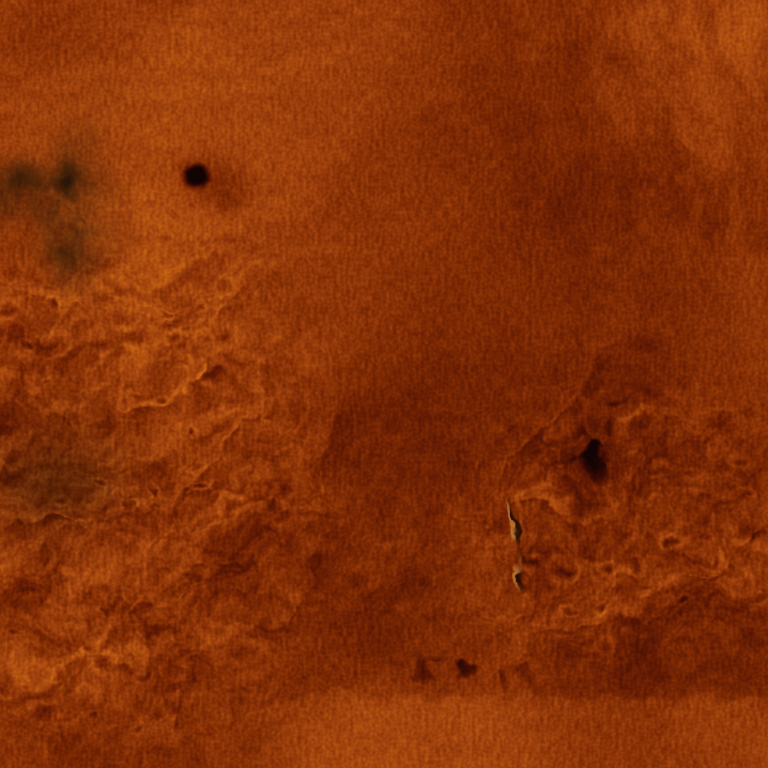
Give the GLSL for this texture, as a WebGL 1 fragment shader.

```glsl
precision highp float;
// Polished burl wood: broad amber light and shade, embossed swirling figure,
// clustered ringed eyes, dark knots, a sooty stain and a fine woven grain.
// Gradient noise builds one tone value, which a warm colour curve then tints.
uniform vec2 u_resolution;

#define BASE_TONE 0.513
#define BROAD_CONTRAST 0.10
#define FIGURE_SCALE 15.0
#define FIGURE_RELIEF 0.42
#define FIGURE_SHADE 0.085
#define SWIRL_CONTRAST 0.028
#define EYE_CELLS 21.0
#define EYE_SHARE 0.72
#define EYE_DEPTH 0.17
#define STREAK_CONTRAST 0.11
#define GRAIN_SCALE 215.0
#define GRAIN_CONTRAST 0.085

vec2 hash2(vec2 cell) {
  vec3 h = fract(cell.xyx * vec3(0.1031, 0.1030, 0.0973));
  h += dot(h, h.yzx + 33.33);
  return fract((h.xx + h.yz) * h.zy);
}

float cornerSlope(vec2 cell, vec2 offset) {
  float angle = 6.2832 * hash2(cell).x;
  return dot(vec2(cos(angle), sin(angle)), offset);
}

float gradientNoise(vec2 p) {
  vec2 i = floor(p), f = fract(p);
  vec2 u = f * f * f * (f * (f * 6.0 - 15.0) + 10.0);
  vec2 e = vec2(1.0, 0.0);
  return mix(mix(cornerSlope(i, f), cornerSlope(i + e, f - e), u.x),
             mix(cornerSlope(i + e.yx, f - e.yx), cornerSlope(i + 1.0, f - 1.0), u.x), u.y);
}

float fbm(vec2 p) {
  float sum = 0.0, weight = 1.0;
  for (int i = 0; i < 4; i++) {
    sum += weight * gradientNoise(p);
    p = mat2(1.6, 1.2, -1.2, 1.6) * p + 7.3;
    weight *= 0.5;
  }
  return sum;
}

// Soft elliptical patch
float patchAt(vec2 p, vec2 centre, vec2 radius) {
  vec2 q = (p - centre) / radius;
  return exp(-dot(q, q));
}

// Height of the swirling figure: rough lumps crossed by sharp seams
float figureHeight(vec2 p) {
  float seam = 1.0 - abs(gradientNoise(p * FIGURE_SCALE * 0.5 + 31.0));
  return fbm(p * FIGURE_SCALE) + 0.5 * pow(seam, 10.0);
}

// Scattered eyes: a dark core inside a paler ring
float burlEyes(vec2 p) {
  vec2 cell = floor(p);
  float sum = 0.0;
  for (int y = -1; y <= 1; y++) {
    for (int x = -1; x <= 1; x++) {
      vec2 id = cell + vec2(float(x), float(y));
      vec2 place = hash2(id + 40.0), kind = hash2(id + 90.0);
      float r = mix(0.16, 0.5, kind.x * kind.x);
      float d = length((p - id - 0.15 - 0.7 * place) * vec2(0.85, 1.15));
      float ring = (d - r) / (0.3 * r);
      float eye = 0.4 * exp(-ring * ring) - 1.0 + smoothstep(0.0, r * 0.9, d);
      sum += eye * step(kind.y, EYE_SHARE);
    }
  }
  return sum;
}

void main() {
  vec2 p = gl_FragCoord.xy / u_resolution;
  vec2 drift = vec2(fbm(p * 6.0 + 3.0), fbm(p * 6.0 + 57.0));
  vec2 ripple = vec2(fbm(p * 24.0 + 13.0), fbm(p * 24.0 + 67.0));
  vec2 w = p + 0.04 * drift;

  // Broad light and shade
  float tone = BASE_TONE + BROAD_CONTRAST * fbm(p * 3.0 + 11.0);
  tone += 0.13 * patchAt(w, vec2(0.22, 0.83), vec2(0.34, 0.27));
  tone += 0.09 * patchAt(w, vec2(0.95, 0.92), vec2(0.16, 0.16));
  tone -= 0.06 * patchAt(w, vec2(0.62, 0.47), vec2(0.30, 0.16));
  tone -= 0.05 * patchAt(w, vec2(0.76, 0.76), vec2(0.15, 0.24));
  tone -= 0.13 * patchAt(w, vec2(0.95, 0.15), vec2(0.20, 0.07));
  tone -= 0.06 * patchAt(w, vec2(0.48, 0.18), vec2(0.13, 0.08));
  float strip = smoothstep(0.10, 0.085, p.y + 0.02 * ripple.y) * smoothstep(0.30, 0.45, w.x);
  tone += 0.085 * strip;

  // Burl figure, strongest in the two lower clusters
  float burl = patchAt(w, vec2(0.16, 0.36), vec2(0.30, 0.36))
             + patchAt(w, vec2(0.83, 0.31), vec2(0.22, 0.20));
  burl = smoothstep(0.15, 0.75, burl) * (1.0 - 0.7 * strip);
  vec2 curl = w + 0.012 * ripple;
  float height = figureHeight(curl);
  float relief = figureHeight(curl + vec2(-0.003, 0.005)) - height;
  tone -= FIGURE_RELIEF * clamp(relief, -0.28, 0.28) * mix(0.14, 1.0, burl);
  tone += FIGURE_SHADE * fbm(curl * FIGURE_SCALE * 0.8 + 19.0) * mix(0.2, 1.0, burl);
  tone += SWIRL_CONTRAST * sin(30.0 * fbm(curl * 4.5 + 41.0)) * burl;
  float clusters = smoothstep(-0.25, 0.2, gradientNoise(p * 6.0 + 23.0));
  tone += EYE_DEPTH * burl * clusters * burlEyes((p + 0.012 * drift + 0.012 * ripple) * EYE_CELLS);

  // Upright flame on the right, faint level lines at upper left
  float flame = fbm(vec2(w.x * 24.0 + w.y * 5.0, w.y * 8.0));
  tone += STREAK_CONTRAST * flame * smoothstep(0.5, 0.9, p.x) * smoothstep(0.45, 0.8, p.y);
  tone += 0.035 * fbm(vec2(w.x * 6.0, w.y * 55.0)) * smoothstep(0.6, 0.2, p.x) * smoothstep(0.65, 0.9, p.y);

  // Knot hole with a dim halo, and a broken chain of dark pits
  float broken = smoothstep(-0.05, 0.3, gradientNoise(curl * 36.0 + 5.0));
  float knot = smoothstep(0.021, 0.006, length(p - vec2(0.255, 0.77) + 0.006 * ripple));
  knot += 0.25 * patchAt(curl, vec2(0.27, 0.77), vec2(0.035, 0.025));
  float bend = 0.35 * (p.y - 0.42);
  knot += (0.25 + broken) * patchAt(curl - vec2(bend, 0.0), vec2(0.785, 0.43), vec2(0.024, 0.075));
  knot += 0.7 * broken * patchAt(curl, vec2(0.60, 0.115), vec2(0.08, 0.018));
  tone = mix(tone, 0.07, clamp(knot, 0.0, 1.0));

  // Fine grain with an upright weave
  float grain = gradientNoise(p * GRAIN_SCALE) + gradientNoise(p * GRAIN_SCALE * vec2(0.9, 0.3) + 71.0);
  tone += GRAIN_CONTRAST * grain * smoothstep(0.0, 0.5, tone);

  // Warm colour curve
  tone = clamp(tone, 0.04, 0.78);
  vec3 colour = vec3(tone, 0.012 + 0.63 * tone * tone, 0.01 + 0.055 * smoothstep(0.45, 0.72, tone));

  // Smoky stain, kept patchy, and its fainter olive echo
  float soot = patchAt(curl, vec2(0.095, 0.72), vec2(0.04, 0.085)) + 0.8 * patchAt(curl, vec2(0.02, 0.755), vec2(0.06, 0.03));
  soot *= 0.65 + 0.9 * fbm(p * 13.0 + 37.0);
  soot += 0.4 * patchAt(w, vec2(0.07, 0.38), vec2(0.08, 0.07));
  colour = mix(colour, vec3(0.12, 0.07, 0.02), clamp(soot, 0.0, 0.9));

  // Pale split beside a dark lip
  float across = p.x - 0.668 + 0.12 * (p.y - 0.29) + 0.012 * fbm(p * 30.0);
  float along = smoothstep(0.065, 0.045, abs(p.y - 0.29)) * smoothstep(-0.15, 0.15, gradientNoise(p * 28.0));
  colour *= 1.0 - 0.7 * along * smoothstep(0.007, 0.002, abs(across - 0.005));
  colour = mix(colour, vec3(0.76, 0.48, 0.2), 0.8 * along * smoothstep(0.004, 0.001, abs(across)));

  gl_FragColor = vec4(colour, 1.0);
}
```
